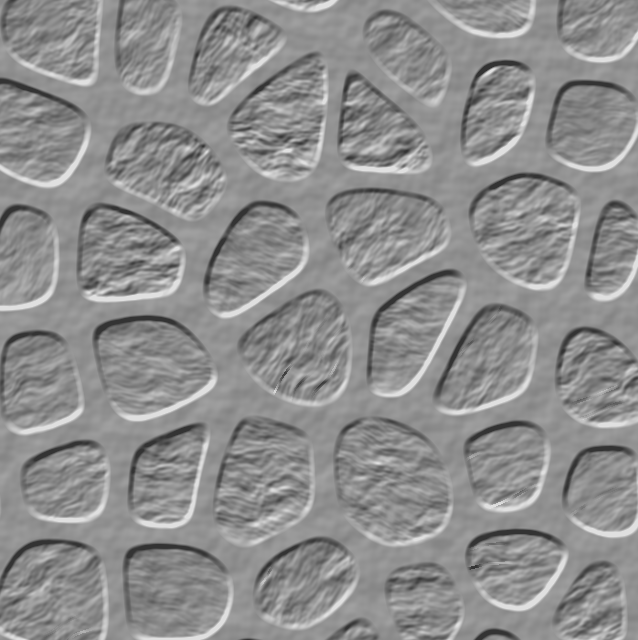
Reproduce this texture map procedurally as a Shadertoy shader.

```glsl
#define CELLS 5.8        // stones across the canvas
#define JITTER 0.8       // irregularity of the stone layout
#define JOINT 0.011      // half width of the mortar joint
#define RIM_WIDTH 0.010  // width of the stepped stone edge
#define RIM_HEIGHT 0.0031
#define ROUNDING 0.015   // softness of the stone corners
#define DOME 0.0016      // bulge of each stone
#define ROUGHNESS 0.085  // strength of the chiselled grain
#define GRAIN 36.0       // frequency of the coarsest grain
#define LIGHT vec2(0.42, -0.91)
#define STONE_TONE 0.545
#define MORTAR_TONE 0.572

vec2 hash2(vec2 p) {
    p += 3.7;
    return fract(sin(vec2(dot(p, vec2(127.1, 311.7)),
                          dot(p, vec2(269.5, 183.3)))) * 43758.5453);
}

vec2 latticeSlope(vec2 p) {
    float angle = 6.2832 * hash2(p).x;
    return vec2(cos(angle), sin(angle));
}

// Gradient noise, roughly -0.7 to 0.7
float noise(vec2 p) {
    vec2 i = floor(p), f = p - i;
    vec2 u = f * f * f * (f * (f * 6.0 - 15.0) + 10.0);
    vec2 x = vec2(1.0, 0.0), y = vec2(0.0, 1.0);
    float low = mix(dot(latticeSlope(i), f),
                    dot(latticeSlope(i + x), f - x), u.x);
    float high = mix(dot(latticeSlope(i + y), f - y),
                     dot(latticeSlope(i + 1.0), f - 1.0), u.x);
    return mix(low, high, u.y);
}

vec2 seedPoint(vec2 cell) {
    return cell + 0.5 + JITTER * (hash2(cell) - 0.5);
}

// Rounded distance to the stone border; also returns the stone's cell
float borderDistance(vec2 p, out vec2 stone) {
    p += 0.014 * vec2(noise(p * 6.0), noise(p * 6.0 + 17.0));
    vec2 g = p * CELLS, base = floor(g), nearest = vec2(0.0);
    float best = 1e3;
    for (int y = -1; y <= 1; y++)
    for (int x = -1; x <= 1; x++) {
        vec2 cell = base + vec2(x, y);
        vec2 r = seedPoint(cell) - g;
        if (dot(r, r) < best) {
            best = dot(r, r);
            nearest = r;
            stone = cell;
        }
    }
    float sum = 0.0;
    for (int y = -2; y <= 2; y++)
    for (int x = -2; x <= 2; x++) {
        if (x == 0 && y == 0) continue;
        vec2 r = seedPoint(stone + vec2(x, y)) - g;
        float d = dot(0.5 * (nearest + r), normalize(r - nearest)) / CELLS;
        sum += exp(-d / ROUNDING);
    }
    return -ROUNDING * log(sum);
}

// Wrinkled grain, stretched along a direction chosen per stone
float stoneGrain(vec2 p, vec2 stone) {
    float angle = mix(-0.35, 1.0, hash2(stone + 31.0).x);
    float c = cos(angle), s = sin(angle);
    p += 0.010 * vec2(noise(p * 19.0), noise(p * 19.0 + 41.0));
    vec2 q = vec2(c * p.x + s * p.y, c * p.y - s * p.x) * vec2(0.58, 1.0);
    float height = 0.0, frequency = GRAIN;
    for (int i = 0; i < 3; i++) {
        height += noise(q * frequency + float(i) * 13.0) / frequency;
        frequency *= 1.95;
    }
    return height;
}

// Height of the wall; mask is 1 on stone and 0 on mortar
float wallHeight(vec2 p, out float mask, out vec2 stone) {
    float d = borderDistance(p, stone);
    vec2 trait = hash2(stone + 71.0);
    float inset = JOINT * mix(0.75, 1.35, trait.x);
    mask = smoothstep(inset, inset + RIM_WIDTH, d);
    float rim = RIM_HEIGHT * mix(0.45, 1.2, trait.y);
    float dome = DOME * (1.0 - exp(-max(d - inset, 0.0) / 0.03));
    float rough = ROUGHNESS * mix(0.4, 1.3, hash2(stone + 53.0).y);
    rough *= 1.0 + 0.8 * noise(p * 11.0);
    float mortar = 0.022 * noise(p * 60.0) / 60.0
                 + 0.025 * noise(p * 24.0) / 24.0;
    return mask * (rim + rough * stoneGrain(p, stone)) + dome + mortar;
}

void mainImage(out vec4 fragColor, in vec2 fragCoord) {
    vec2 p = fragCoord / iResolution.y;
    float tap = 0.0022;
    float maskA, maskB;
    vec2 stoneA, stoneB;

    // Relief: slope of the surface towards the light
    float away = wallHeight(p - tap * LIGHT, maskA, stoneA);
    float toward = wallHeight(p + tap * LIGHT, maskB, stoneB);
    float slope = (away - toward) / (2.0 * tap);

    // Flat tone with soft stains on the stones
    float mask = 0.5 * (maskA + maskB);
    float stain = 0.04 * noise(p * 8.0) + 0.03 * noise(p * 23.0)
                + 0.03 * (hash2(stoneA + 91.0).x - 0.5);
    float tone = mix(MORTAR_TONE, STONE_TONE + stain, mask);

    fragColor = vec4(vec3(clamp(tone + slope, 0.2, 0.88)), 1.0);
}
```
